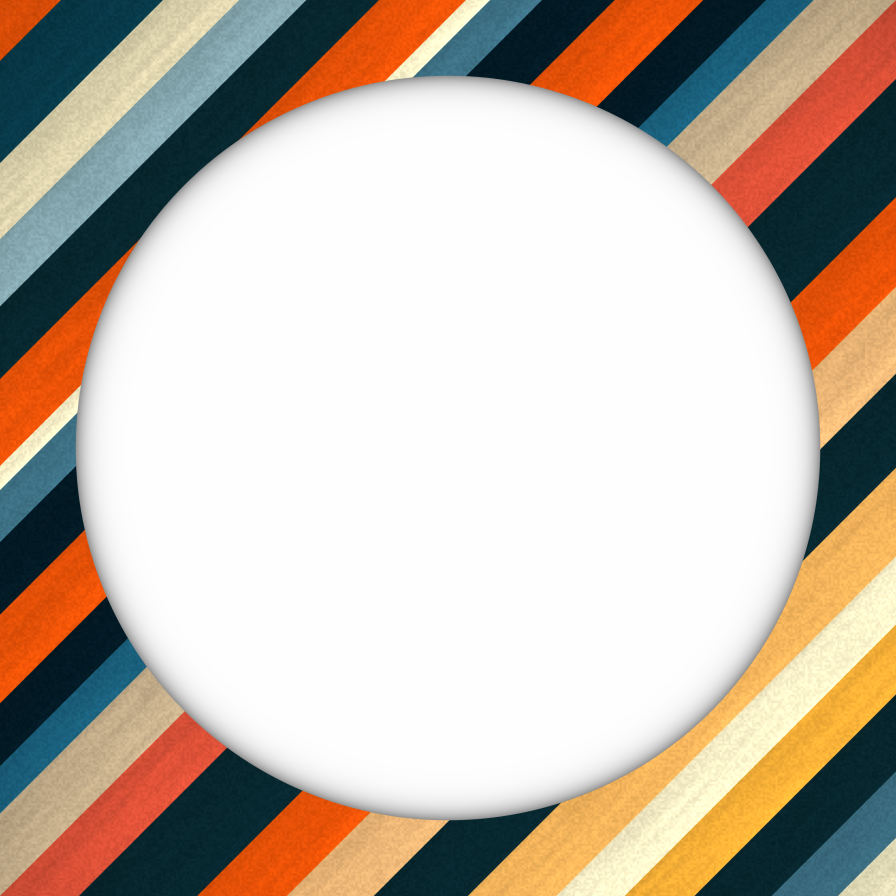
A WebGL 2 fragment shader for this background:

```glsl
#version 300 es
precision highp float;
// Retro diagonal stripes with a paper grain, behind a large white disc.
// Stripes are stacked along the diagonal coordinate x + depth from the top;
// the disc is a distance function with a soft shadow inside its rim.

uniform vec2 u_resolution;
out vec4 outColor;

const vec2 DISC_CENTER = vec2(0.5, 0.5);
const float DISC_RADIUS = 0.4155;
const vec3 DISC_COLOR = vec3(0.997);
const float RIM_SHADE = 0.44;
const float RIM_WIDTH = 0.011;
const float GRAIN_AMOUNT = 0.09;
const float FIBRE_AMOUNT = 0.09;
const float STRIPE_SHADE = 0.10;
const float CORNER_SHADE = 0.10;

const int ORANGE = 0, TEAL = 1, BEIGE = 2, MIST = 3, DARK = 4, CREAM = 5, BLUE = 6;
const int NAVY = 7, TAN = 8, RED = 9, PEACH = 10, AMBER = 11, YELLOW = 12, DEEP = 13;

const vec3 PALETTE[14] = vec3[14](
  vec3(0.91, 0.32, 0.03), vec3(0.03, 0.23, 0.29), vec3(0.87, 0.83, 0.68),
  vec3(0.52, 0.65, 0.68), vec3(0.03, 0.15, 0.18), vec3(0.99, 0.96, 0.80),
  vec3(0.24, 0.44, 0.52), vec3(0.01, 0.10, 0.14), vec3(0.78, 0.69, 0.55),
  vec3(0.87, 0.32, 0.22), vec3(0.93, 0.72, 0.47), vec3(0.96, 0.71, 0.36),
  vec3(0.98, 0.70, 0.22), vec3(0.10, 0.37, 0.48));

// Stripe colours from the upper left to the lower right, and where each ends.
const int STRIPES = 24;
const int STRIPE_COLOR[STRIPES] = int[STRIPES](
  ORANGE, TEAL, BEIGE, MIST, DARK, ORANGE, CREAM, BLUE, NAVY, ORANGE, NAVY, DEEP,
  TAN, RED, DARK, ORANGE, PEACH, DARK, AMBER, CREAM, YELLOW, DARK, BLUE, CREAM);
const float STRIPE_END[STRIPES] = float[STRIPES](
  0.068, 0.182, 0.267, 0.342, 0.423, 0.520, 0.547, 0.605, 0.686, 0.785, 0.855, 0.908,
  1.000, 1.088, 1.220, 1.320, 1.417, 1.522, 1.621, 1.697, 1.775, 1.861, 1.935, 2.020);

float hash(vec2 p) {
  vec3 q = fract(vec3(p.xyx) * 0.1031);
  q += dot(q, q.yzx + 33.33);
  return fract((q.x + q.y) * q.z);
}

float valueNoise(vec2 p) {
  vec2 cell = floor(p);
  vec2 f = fract(p);
  f = f * f * (3.0 - 2.0 * f);
  float low = mix(hash(cell), hash(cell + vec2(1.0, 0.0)), f.x);
  float high = mix(hash(cell + vec2(0.0, 1.0)), hash(cell + vec2(1.0, 1.0)), f.x);
  return mix(low, high, f.y);
}

// Each stripe is laid over the last, with a light shade across its width.
vec3 stripeColor(float across, float pixel) {
  vec3 color = PALETTE[STRIPE_COLOR[0]];
  for (int i = 1; i < STRIPES; i++) {
    float start = STRIPE_END[i - 1];
    float along = clamp((across - start) / (STRIPE_END[i] - start), 0.0, 1.0);
    vec3 layer = PALETTE[STRIPE_COLOR[i]] * (1.0 + STRIPE_SHADE * (along - 0.5));
    color = mix(color, layer, smoothstep(-pixel, pixel, across - start));
  }
  return color;
}

void main() {
  float side = min(u_resolution.x, u_resolution.y);
  vec2 p = (gl_FragCoord.xy - 0.5 * u_resolution) / side + 0.5;
  float pixel = 1.0 / side;

  // Striped paper
  float across = p.x + 1.0 - p.y;
  float lengthwise = p.x + p.y;
  vec3 color = stripeColor(across, pixel);

  // Fine grain, long fibres and darker corners
  float grain = valueNoise(p * 420.0) - 0.5;
  float fibre = valueNoise(vec2(across * 90.0, lengthwise * 9.0)) - 0.5;
  color *= 1.0 + GRAIN_AMOUNT * grain + FIBRE_AMOUNT * fibre;
  color += 0.02 * grain;
  color *= 1.0 - CORNER_SHADE * smoothstep(0.5, 0.75, length(p - 0.5));

  // White disc with a shadow inside its rim
  float depth = DISC_RADIUS - length(p - DISC_CENTER);
  vec3 disc = DISC_COLOR * (1.0 - RIM_SHADE * exp(-max(depth, 0.0) / RIM_WIDTH));
  color = mix(color, disc, smoothstep(-0.7 * pixel, 0.7 * pixel, depth));

  outColor = vec4(clamp(color, 0.0, 1.0), 1.0);
}
```
